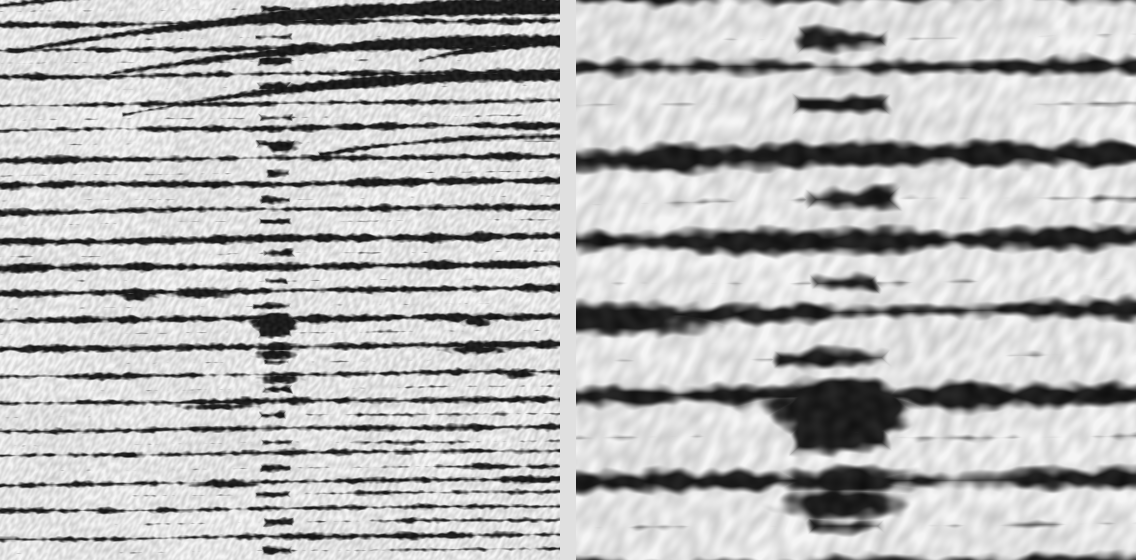
Left, the full canvas; right, a detail of the centre.
This texture is drawn by a Shadertoy shader. Its source:

```glsl
// Rough, broken black ink lines on grainy pale paper, with sweeping brush strokes at the top.

const float ROW_COUNT = 20.0;
const float ROW_PITCH = 0.0483;
const float FIRST_ROW = 0.043;
const float ROW_SLOPE = 0.009;
const float EDGE_SOFTNESS = 0.0033;
const float EDGE_ROUGHNESS = 0.0042;
const float COLUMN_X = 0.492;
const int BLOT_COUNT = 11;
const float PAPER_TONE = 0.89;
const float INK_TONE = 0.11;
const float GRAIN_CONTRAST = 0.15;

float hash(float n) {
    return fract(sin(n * 12.9898 + 4.137) * 4375.85);
}

vec2 gradientAt(vec2 cell) {
    vec3 q = fract(vec3(cell.xyx) * vec3(0.1031, 0.1030, 0.0973));
    q += dot(q, q.yzx + 33.33);
    float angle = 6.28318 * fract((q.x + q.y) * q.z);
    return vec2(cos(angle), sin(angle));
}

// Gradient noise, roughly -0.7 to 0.7
float noise(vec2 p) {
    vec2 cell = floor(p), f = fract(p);
    vec2 u = f * f * f * (f * (f * 6.0 - 15.0) + 10.0);
    vec2 e = vec2(0.0, 1.0);
    float low = mix(dot(gradientAt(cell), f), dot(gradientAt(cell + e.yx), f - e.yx), u.x);
    float high = mix(dot(gradientAt(cell + e), f - e), dot(gradientAt(cell + 1.0), f - 1.0), u.x);
    return mix(low, high, u.y);
}

float rowHeight(float row, float x) {
    float jitter = 0.006 * (hash(row) - 0.5);
    float wobble = 0.004 * noise(vec2(x * 3.0, row * 5.3 + 0.4));
    return FIRST_ROW + ROW_PITCH * row - ROW_SLOPE * x + jitter + wobble;
}

// Half thickness of a ruled line; negative values open gaps
float lineWidth(float x, float seed, float base) {
    return base + 0.0042 * noise(vec2(x * 5.0, seed * 7.31 + 0.37))
                + 0.0050 * noise(vec2(x * 24.0, seed * 3.77 + 0.61));
}

float ruledLines(vec2 p) {
    float row = floor((p.y - FIRST_ROW + ROW_SLOPE * p.x) / ROW_PITCH + 0.5);
    row = clamp(row, 0.0, ROW_COUNT - 1.0);
    float middle = (row - 8.8) / 3.2;
    float base = 0.0029 + 0.0026 * exp(-middle * middle) + 0.0010 * (hash(row + 40.0) - 0.5);
    base += 0.0008 * smoothstep(0.3, 1.0, p.x) - 0.0007 * step(16.5, row);
    return abs(p.y - rowHeight(row, p.x)) - lineWidth(p.x, row, base);
}

// Short dashes between the rows: a central column and loose marks low on the right
float dashes(vec2 p) {
    float row = floor((p.y - FIRST_ROW + ROW_SLOPE * p.x) / ROW_PITCH);
    float y = rowHeight(row, p.x) + ROW_PITCH * (0.44 + 0.14 * hash(row + 9.0));
    float halfLength = 0.016 + 0.018 * hash(row + 21.0);
    float center = COLUMN_X + 0.016 * (hash(row + 33.0) - 0.5);
    float width = lineWidth(p.x, row + 50.0, 0.0042);
    float column = max(abs(p.y - y) - width, abs(p.x - center) - halfLength);

    float region = smoothstep(0.5, 0.75, p.x) * smoothstep(0.6, 0.85, p.y);
    float loose = abs(p.y - y) - lineWidth(p.x, row + 80.0, -0.0035 + 0.0048 * region);
    return min(column, loose);
}

float ellipse(vec2 p, vec2 radius) {
    return (length(p / radius) - 1.0) * radius.y;
}

float blots(vec2 p) {
    float d = ellipse(p - vec2(COLUMN_X, 0.577), vec2(0.038, 0.019));
    d = min(d, ellipse(p - vec2(COLUMN_X, 0.633), vec2(0.033, 0.009)));
    d = min(d, ellipse(p - vec2(COLUMN_X + 0.012, 0.261), vec2(0.026, 0.010)));
    for (int i = 0; i < BLOT_COUNT; i++) {
        float id = float(i);
        float x = 0.22 + 0.75 * hash(id + 61.0);
        float row = floor(9.0 + 9.0 * hash(id + 72.0));
        vec2 center = vec2(x, rowHeight(row, x) + 0.008 * hash(id + 83.0));
        vec2 radius = vec2(0.02 + 0.04 * hash(id + 94.0), 0.005 + 0.004 * hash(id + 17.0));
        d = min(d, ellipse(p - center, radius));
    }
    return d;
}

// A stroke that climbs from (startX, endY + drop), flattening and thickening to the right
float sweep(vec2 p, float startX, float endY, float drop, float width) {
    float t = (p.x - startX) / (1.0 - startX);
    float s = clamp(t, 0.0, 1.0);
    float y = endY + drop * pow(1.0 - s, 2.2);
    float thickness = mix(0.003, width, smoothstep(0.0, 0.75, s));
    thickness += 0.005 * noise(vec2(p.x * 9.0, endY * 70.0));
    return max(abs(p.y - y) - thickness, startX - p.x);
}

void mainImage(out vec4 fragColor, in vec2 fragCoord) {
    vec2 p = fragCoord / iResolution.xy;
    p.y = 1.0 - p.y;

    // Ink shapes
    float d = min(min(ruledLines(p), dashes(p)), blots(p));
    d = min(d, sweep(p, 0.04, 0.012, 0.078, 0.013));
    d = min(d, sweep(p, 0.18, 0.073, 0.062, 0.010));
    d = min(d, sweep(p, 0.22, 0.135, 0.070, 0.009));
    d = min(d, sweep(p, 0.57, 0.244, 0.032, 0.004));
    d = min(d, sweep(p, 0.75, 0.080, 0.028, 0.004));
    d = min(d, sweep(p, -0.4, -0.040, 0.105, 0.006));
    d += EDGE_ROUGHNESS * noise(p * vec2(85.0, 125.0));
    float ink = smoothstep(EDGE_SOFTNESS, -EDGE_SOFTNESS, d);

    // Paper and ink grain
    float grain = noise(vec2(p.x + 0.45 * p.y, p.y) * vec2(135.0, 85.0));
    float cloud = noise(p * 7.0 + 3.0) + 0.6 * noise(p * 25.0);
    float paper = min(PAPER_TONE + GRAIN_CONTRAST * grain + 0.04 * cloud, 0.96);
    float black = INK_TONE + 0.08 * noise(p * 110.0 + 19.0);
    fragColor = vec4(vec3(mix(paper, black, ink)), 1.0);
}
```
